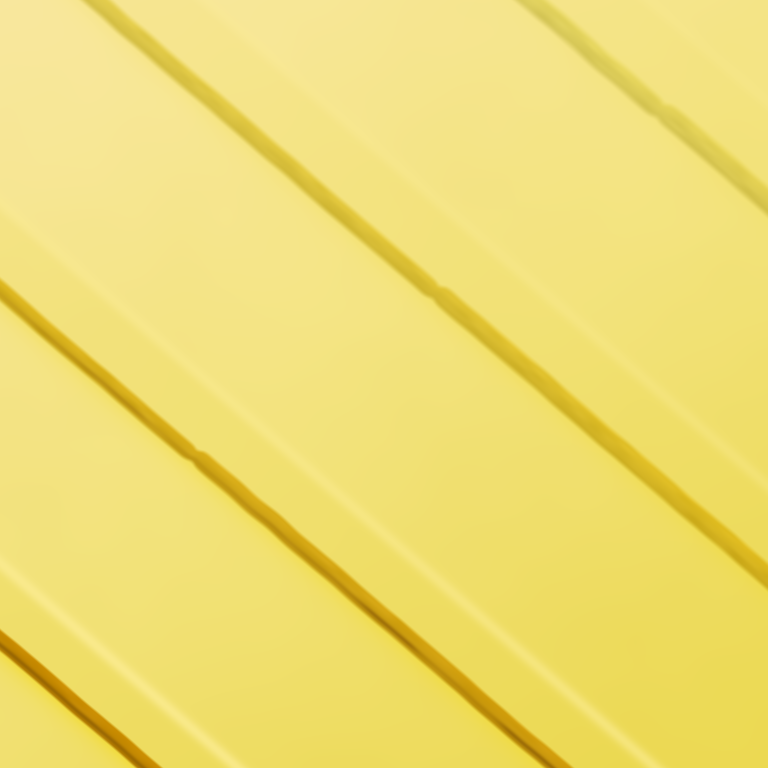
Reproduce this texture procedurally as a Shadertoy shader.

```glsl
// Pale yellow overlapping planks running diagonally, parted by four narrow gaps.
// Each gap is a signed distance to a slanted line, with a small jog, a dark crease,
// a warm glow below and a soft pale ridge above; a broad gradient lights it all.

const float SLOPE = 0.862;          // fall of the gaps across the canvas
const int FIRST_GAP = -2;           // upper right gap
const int LAST_GAP = 1;             // lower left gap
const float GAP_HALF_WIDTH = 0.0112;
const float JOG_SHIFT = 0.0028;     // sideways step in each gap
const float EDGE_WEAR = 0.0016;
const float MOTTLE = 0.012;

const vec3 CREAM = vec3(0.977, 0.912, 0.630);
const vec3 BUTTER = vec3(0.950, 0.888, 0.485);
const vec3 LEMON = vec3(0.922, 0.848, 0.310);
const vec3 RIDGE = vec3(0.985, 0.925, 0.570);
const vec3 GLOW = vec3(0.950, 0.860, 0.200);
const vec3 GAP_OLIVE = vec3(0.850, 0.790, 0.320);
const vec3 GAP_GOLD = vec3(0.830, 0.690, 0.090);
const vec3 GAP_AMBER = vec3(0.760, 0.530, 0.005);
const vec3 CREASE = vec3(0.560, 0.370, 0.010);

float hash(vec2 p) {
    return fract(sin(dot(p, vec2(127.1, 311.7))) * 43758.5453);
}

float noise(vec2 p) {
    vec2 cell = floor(p);
    vec2 f = fract(p);
    f = f * f * (3.0 - 2.0 * f);
    float low = mix(hash(cell), hash(cell + vec2(1, 0)), f.x);
    float high = mix(hash(cell + vec2(0, 1)), hash(cell + vec2(1, 1)), f.x);
    return mix(low, high, f.y);
}

vec3 threeTone(vec3 a, vec3 b, vec3 c, float t) {
    return mix(mix(a, b, clamp(2.0 * t, 0.0, 1.0)), c, clamp(2.0 * t - 1.0, 0.0, 1.0));
}

// Height, measured down from the top, where gap k meets the left side.
float gapStart(float k) {
    return 0.375 + k * (0.4753 - k * (0.0124 + 0.0033 * k));
}

vec3 plankColor(vec2 p) {
    float light = 0.66 * p.y + 0.34 * p.x;
    vec3 color = threeTone(CREAM, BUTTER, LEMON, light);
    float cloud = noise(p * 5.0) + 0.5 * noise(p * 17.0) - 0.75;
    return color + MOTTLE * cloud * vec3(0.5, 0.6, 1.5);
}

vec3 addGap(vec3 color, vec2 p, float k, float soft) {
    float scale = inversesqrt(1.0 + SLOPE * SLOPE);
    float dist = (p.y - SLOPE * p.x - gapStart(k)) * scale;   // positive below
    float along = (p.x + SLOPE * p.y) * scale;
    float warmth = clamp((k + 2.0) / 3.0 + 0.3 * (along - 0.6), 0.0, 1.0);

    // Soft ridge and the slightly deeper lip between it and the gap
    float ridgeDist = dist + 0.084 - 0.007 * k;
    float ridge = exp(-pow(ridgeDist / 0.0085, 2.0));
    float lip = smoothstep(-0.004, 0.014, ridgeDist) * (1.0 - smoothstep(-0.01, 0.01, dist));
    color = mix(color, LEMON, lip * (0.08 + 0.24 * warmth));
    color = mix(color, RIDGE, ridge * (0.18 + 0.60 * warmth * warmth));

    // Warm light spilling onto the plank below
    float glow = exp(-max(dist - GAP_HALF_WIDTH, 0.0) / 0.012) * smoothstep(0.0, GAP_HALF_WIDTH, dist);
    color = mix(color, GLOW, glow * (0.12 + 0.60 * warmth));

    // Gap body, with its jog and worn edges
    float jogAt = 0.58 - k * (0.115 + 0.016 * k);
    float jog = smoothstep(-0.006, 0.006, along - jogAt);
    float wear = EDGE_WEAR * (noise(vec2(along * 28.0, k * 7.0)) - 0.5);
    float offset = dist + JOG_SHIFT * (jog - 0.5) + wear;
    float nick = 0.0025 * exp(-pow((along - jogAt) / 0.008, 2.0));
    float halfWidth = GAP_HALF_WIDTH - 0.001 * k + 0.0012 * (jog - 0.5) - nick;
    float blur = soft + 0.0035 * (1.0 - warmth);
    float body = 1.0 - smoothstep(-blur, blur, abs(offset) - halfWidth);
    vec3 gapColor = threeTone(GAP_OLIVE, GAP_GOLD, GAP_AMBER, warmth);
    gapColor *= 1.0 - 0.06 * offset / halfWidth;
    gapColor += 0.04 * (noise(vec2(along * 40.0, offset * 160.0 + k * 9.0)) - 0.5);

    // Broken dark crease hugging the lower edge
    float crease = exp(-pow((offset - 0.45 * halfWidth) / 0.0032, 2.0));
    float broken = 0.35 + 0.65 * smoothstep(0.2, 0.7, noise(vec2(along * 13.0, k * 5.0 + 2.0)));
    crease *= broken * smoothstep(0.45, 0.8, warmth);
    gapColor = mix(gapColor, CREASE, 0.75 * crease);
    return mix(color, gapColor, body * (0.82 + 0.18 * warmth));
}

void mainImage(out vec4 fragColor, in vec2 fragCoord) {
    vec2 p = fragCoord / iResolution.xy;
    p.y = 1.0 - p.y;                                  // measure down from the top
    float soft = max(0.0022, 1.0 / iResolution.y);
    vec3 color = plankColor(p);
    for (int k = FIRST_GAP; k <= LAST_GAP; k++) {
        color = addGap(color, p, float(k), soft);
    }
    fragColor = vec4(clamp(color, 0.0, 1.0), 1.0);
}
```
